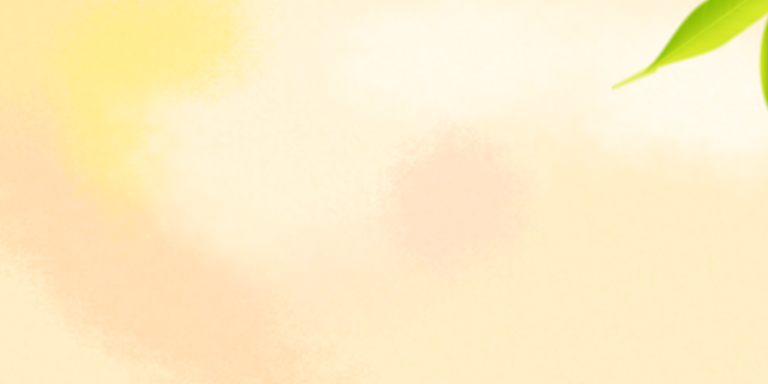
A Shadertoy shader for this background:

```glsl
// Warm watercolour washes on cream paper, with green leaves at the upper right.

const vec3 PAPER = vec3(1.0, 0.932, 0.775);
const vec3 CREAM = vec3(1.0, 0.957, 0.850);
const vec3 IVORY = vec3(1.0, 0.982, 0.925);
const vec3 HONEY = vec3(1.0, 0.910, 0.650);
const vec3 LEMON = vec3(1.0, 0.930, 0.560);
const vec3 PEACH = vec3(1.0, 0.865, 0.695);
const vec3 BLUSH = vec3(1.0, 0.892, 0.770);
const vec3 LEAF_DARK = vec3(0.56, 0.75, 0.02);
const vec3 LEAF_LIGHT = vec3(0.84, 0.91, 0.16);

float hash(vec2 p) {
    return fract(sin(dot(p, vec2(127.1, 311.7))) * 43758.5453);
}

float noise(vec2 p) {
    vec2 cell = floor(p), f = fract(p);
    f = f * f * (3.0 - 2.0 * f);
    return mix(mix(hash(cell), hash(cell + vec2(1, 0)), f.x),
               mix(hash(cell + vec2(0, 1)), hash(cell + vec2(1, 1)), f.x), f.y);
}

float fbm(vec2 p) {
    float sum = 0.0, amplitude = 0.5;
    for (int i = 0; i < 5; i++) {
        sum += amplitude * noise(p);
        p = mat2(1.6, 1.2, -1.2, 1.6) * p + 7.3;
        amplitude *= 0.5;
    }
    return sum;
}

vec2 rotate(vec2 p, float angle) {
    float c = cos(angle), s = sin(angle);
    return vec2(c * p.x + s * p.y, c * p.y - s * p.x);
}

// Coverage of a soft tilted ellipse; roughness breaks up its edge.
float wash(vec2 p, vec2 centre, vec2 radius, float angle, float softness, float roughness) {
    float d = length(rotate(p - centre, angle) / radius) - 1.0 + roughness;
    return 1.0 - smoothstep(-softness, softness, d);
}

float stem(vec2 p, vec2 a, vec2 b, float blur) {
    vec2 ab = b - a;
    float t = clamp(dot(p - a, ab) / dot(ab, ab), 0.0, 1.0);
    float d = length(p - a - ab * t) - mix(0.003, 0.010, t);
    return 1.0 - smoothstep(-blur, blur, d);
}

vec3 paintWashes(vec2 p) {
    vec2 warped = p + 0.09 * (vec2(fbm(p * 5.0), fbm(p * 5.0 + 19.0)) - 0.48);
    float speckle = noise(p * 125.0) - 0.5;
    float rough = 0.45 * (fbm(p * 24.0) - 0.48) + 0.22 * speckle;

    vec3 c = PAPER;
    c = mix(c, HONEY, wash(warped, vec2(0.04, 0.86), vec2(0.46, 0.40), 0.0, 0.45, rough));
    c = mix(c, PEACH, 0.9 * wash(warped, vec2(0.34, 0.32), vec2(0.60, 0.19), -0.68, 0.42, rough));
    c = mix(c, LEMON, 0.70 * wash(warped, vec2(0.32, 0.70), vec2(0.14, 0.24), 0.1, 0.55, rough));
    c = mix(c, CREAM, 0.9 * wash(warped, vec2(0.88, 0.70), vec2(0.50, 0.39), 0.0, 0.32, rough));
    c = mix(c, CREAM, wash(warped, vec2(1.50, 0.86), vec2(0.72, 0.24), -0.1, 0.40, rough));
    c = mix(c, LEMON, 0.85 * wash(warped, vec2(0.40, 0.89), vec2(0.23, 0.14), 0.15, 0.55, rough));
    c = mix(c, IVORY, 0.8 * wash(warped, vec2(1.18, 0.85), vec2(0.32, 0.15), 0.1, 0.50, rough));
    c = mix(c, IVORY, 0.9 * wash(warped, vec2(1.82, 0.76), vec2(0.30, 0.17), -0.35, 0.55, rough));
    c = mix(c, BLUSH, 0.4 * wash(warped, vec2(0.92, 0.30), vec2(0.34, 0.14), 0.3, 0.60, rough));
    c = mix(c, BLUSH, 0.9 * wash(warped, vec2(1.18, 0.47), vec2(0.17, 0.18), -0.3, 0.32, rough));

    // Fine paper grain, strongest in the blue channel.
    float grain = speckle + 1.2 * (fbm(p * 60.0) - 0.48);
    return c + grain * vec3(0.0, 0.010, 0.026);
}

vec3 paintLeaves(vec3 c, vec2 p) {
    const float BLUR = 0.008;

    // Pointed leaf: x runs along its midrib and y across it.
    vec2 q = rotate(p - vec2(1.675, 0.807), 0.621);
    float halfWidth = 0.060 * smoothstep(-0.02, 0.23, q.x);
    float blade = 1.0 - smoothstep(-BLUR, BLUR, abs(q.y) - halfWidth);
    blade *= smoothstep(-0.01, 0.02, q.x);
    float across = clamp(q.y / max(halfWidth, 0.01) * 0.5 + 0.5, 0.0, 1.0);
    float veins = 0.12 * (noise(vec2((q.x - abs(q.y)) * 70.0, q.y * 18.0)) - 0.5);
    vec3 green = mix(LEAF_LIGHT, LEAF_DARK, smoothstep(0.1, 1.0, across) + veins);
    green = mix(green, LEAF_LIGHT, 0.4 * (1.0 - smoothstep(0.0, 0.007, abs(q.y))));

    float stalk = stem(p, vec2(1.598, 0.772), vec2(1.70, 0.820), BLUR);
    c = mix(c, mix(LEAF_LIGHT, CREAM, 0.15), 0.85 * stalk);
    c = mix(c, green, blade);

    // Rounded leaf entering from the right edge.
    float side = wash(p, vec2(2.025, 0.835), vec2(0.046, 0.135), 0.0, 0.14, 0.0);
    vec3 sideGreen = mix(LEAF_LIGHT, LEAF_DARK, smoothstep(1.975, 2.01, p.x));
    return mix(c, sideGreen, side);
}

void mainImage(out vec4 fragColor, in vec2 fragCoord) {
    vec2 p = fragCoord / iResolution.xy * vec2(2.0, 1.0);
    vec3 colour = paintLeaves(paintWashes(p), p);
    fragColor = vec4(clamp(colour, 0.0, 1.0), 1.0);
}
```
